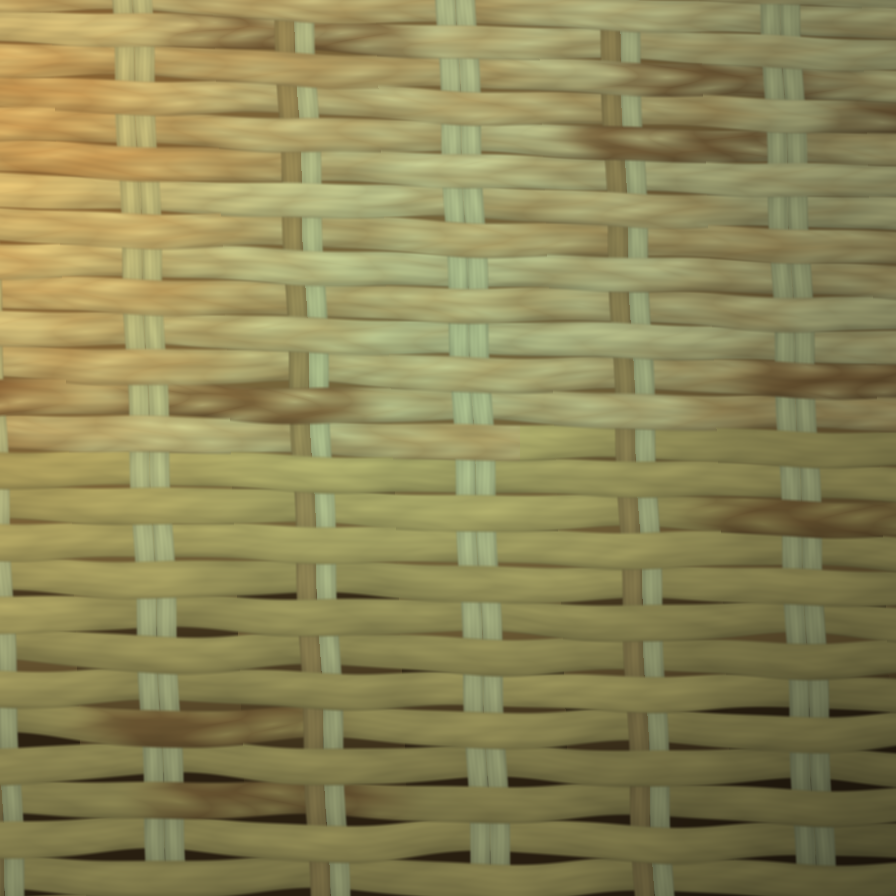
Write a three.js fragment shader that draws this texture.

```glsl
// Weathered wicker: bowed reeds woven over and under slanting paired stakes.
varying vec2 vUv;

const float PI = 3.14159;
const float STAKE_STEP = 0.181;     // distance between stakes
const float STAKE_START = 0.147;    // first stake at the top edge
const float STAKE_SLANT = 0.04;     // drift to the right on the way down
const float STRAND_OFFSET = 0.0108; // from stake axis to strand axis
const float STRAND_HALF = 0.0114;
const float FRESH_ROW = 12.5;       // rows below this one are greener
const float PIECE_LENGTH = 0.36;    // length of one reed before its tint changes
const float SOFT = 0.13;            // edge softness, relative to half a reed
const vec3 PALE_REED = vec3(0.69, 0.69, 0.49);
const vec3 TAN_REED = vec3(0.65, 0.57, 0.36);
const vec3 OLIVE_REED = vec3(0.63, 0.60, 0.365);
const vec3 STAIN = vec3(0.43, 0.32, 0.18);
const vec3 STAKE_PALE = vec3(0.66, 0.69, 0.50);
const vec3 STAKE_BROWN = vec3(0.55, 0.48, 0.29);
const vec3 GAP_DARK = vec3(0.20, 0.15, 0.08);
const vec3 GAP_WARM = vec3(0.46, 0.38, 0.22);
const vec3 WARM_LIGHT = vec3(1.18, 1.0, 0.84);
const vec3 COOL_LIGHT = vec3(0.96, 1.03, 1.05);

float hash(vec2 p) {
  return fract(sin(dot(p, vec2(127.1, 311.7))) * 43758.5);
}

// Cellular noise: distance to the nearest scattered point
float cells(vec2 p) {
  float nearest = 1.5;
  for (int i = 0; i < 9; i++) {
    vec2 c = floor(p) + vec2(mod(float(i), 3.0), floor(float(i) / 3.0)) - 1.0;
    nearest = min(nearest, length(c + vec2(hash(c), hash(c + 57.3)) - p));
  }
  return nearest;
}

// Fine fibres running along a reed, as layered sines across it
float fibres(float along, float across, float seed) {
  float bend = 0.8 * sin(along * 17.0 + seed) + 0.5 * sin(along * 43.0 + seed * 2.0);
  return 0.5 * sin(across * 6.0 + bend * 1.5 + seed)
       + 0.3 * sin(across * 15.0 - bend * 2.0 + seed * 3.0)
       + 0.3 * sin(along * 90.0 + across * 4.0 + seed);
}

// One horizontal reed: colour and coverage; over is +1 in front of a stake
vec4 reed(float row, float r, float over, vec2 p) {
  float seed = hash(vec2(row, 3.0));
  float high = smoothstep(0.1, 0.5, p.y);
  float bow = mix(0.13, 0.05, high) * (0.5 + 0.8 * seed);
  float wobble = 0.04 * sin(p.x * 13.0 + seed * 20.0) + 0.025 * sin(p.x * 37.0 + seed * 50.0);
  float halfHeight = mix(0.465, 0.50, high) + 0.02 * over;
  float v = (r - row - bow * over - wobble) / halfHeight;
  float cover = 1.0 - smoothstep(1.0 - SOFT, 1.0 + SOFT, abs(v));

  // Tint of this piece, with blotches and stains
  float run = p.x / PIECE_LENGTH + seed * 7.0;
  float part = fract(run);
  vec2 piece = vec2(floor(run), row);
  float tint = mix(hash(piece), hash(piece + vec2(1.0, 0.0)), smoothstep(0.75, 1.0, part));
  float blotch = cells(vec2(p.x * 15.0 + 0.3 * sin(r * 5.0), r * 1.6 + 40.0));
  float fresh = step(FRESH_ROW, row + 0.8 * step(0.58, p.x));
  vec3 aged = mix(PALE_REED, TAN_REED, clamp(tint * 0.9 + blotch * 0.7 - 0.35, 0.0, 1.0));
  vec3 color = mix(aged, OLIVE_REED * (0.94 + 0.1 * tint), fresh);
  float stained = step(mix(0.80, 0.94, fresh), hash(piece + 19.0));
  stained *= smoothstep(0.0, 0.3, part) * (1.0 - smoothstep(0.7, 1.0, part));
  color = mix(color, STAIN, stained * clamp(0.25 + blotch * 0.8, 0.0, 0.8));

  // Round profile lit from above, darker where it dips behind
  float shade = 1.0 - 0.07 * v - 0.13 * v * v * v * v + 0.03 * over + 0.10 * (0.45 - blotch);
  shade += mix(0.045, 0.03, fresh) * fibres(p.x, v, seed * 30.0);
  return vec4(color * shade, cover);
}

// A stake made of two upright strands; u is the distance from its axis
vec4 stake(float u, float index, float r, float y) {
  u += 0.0012 * sin(y * 31.0 + index * 4.0);
  float side = step(0.0, u);
  float q = (abs(u) - STRAND_OFFSET) / STRAND_HALF;
  float cover = 1.0 - smoothstep(0.82, 1.18, abs(q));
  float brown = mod(index, 2.0) * (1.0 - side);
  vec3 color = mix(STAKE_PALE, STAKE_BROWN, brown * 0.85);
  float shade = 1.03 - 0.15 * q * q + 0.04 * fibres(y, q, index * 5.0 + side * 2.0);
  // Shadow of the reeds crossing in front
  shade -= 0.10 * (0.5 + 0.5 * cos(PI * (r + index)));
  return vec4(color * shade, cover);
}

void main() {
  vec2 p = vUv;
  float down = 1.0 - p.y;
  // Row coordinate: tilted, and wider spaced toward the bottom
  float level = down - p.x * (0.034 - 0.03 * down);
  float r = -0.79 + 27.67 * level - 2.35 * level * level;
  float s = (p.x - STAKE_START - STAKE_SLANT * down) / STAKE_STEP;
  float index = floor(s + 0.5);

  // Gaps differ in depth; reeds behind, then the stake, then reeds in front
  float lit = smoothstep(0.2, 0.5, p.y + 0.3 * hash(vec2(floor(r), index)) - 0.1);
  vec3 color = mix(GAP_DARK, GAP_WARM, lit);
  vec4 post = stake((s - index) * STAKE_STEP, index, r, p.y);
  for (int i = 0; i < 6; i++) {
    if (i == 3) color = mix(color, post.rgb, post.a);
    float row = floor(r + 0.5) + mod(float(i), 3.0) - 1.0;
    float over = cos(PI * (s + row));
    vec4 strip = reed(row, r, over, p);
    if ((over >= 0.0) == (i >= 3)) color = mix(color, strip.rgb, strip.a);
  }

  // Uneven light: warm upper left, cool centre, dim right side and bottom
  float light = 1.01 - 0.25 * smoothstep(0.5, 1.0, p.x) - 0.23 * (1.0 - smoothstep(0.0, 0.5, p.y));
  vec2 fromWarm = (p - vec2(0.0, 0.82)) / vec2(0.26, 0.32);
  vec2 fromCool = (p - vec2(0.42, 0.6)) / vec2(0.3, 0.25);
  color *= light * mix(vec3(1.0), WARM_LIGHT, exp(-dot(fromWarm, fromWarm)));
  color *= mix(vec3(1.0), COOL_LIGHT, exp(-dot(fromCool, fromCool)));
  gl_FragColor = vec4(clamp(color, 0.0, 1.0), 1.0);
}
```
